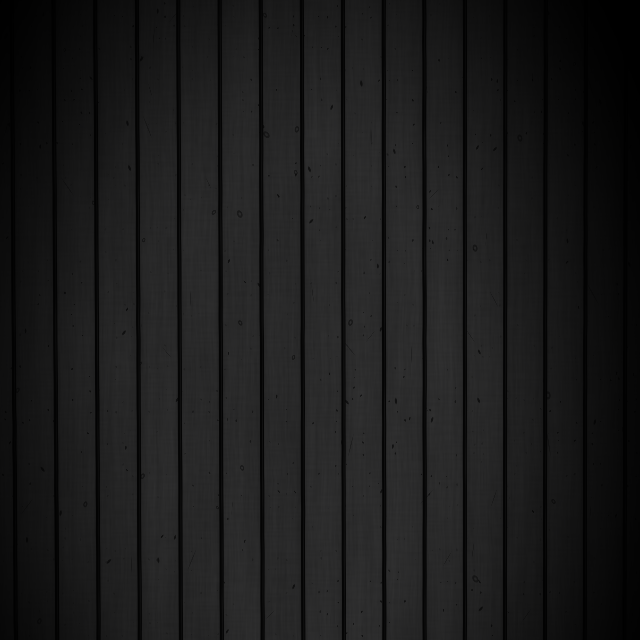
Write a three.js fragment shader that draws this texture.

```glsl
// Dark painted vertical tongue-and-groove boards with worn grain and a vignette.
#define GROOVES 16.0
#define FIRST_GROOVE 0.0247
#define PITCH 0.0634
#define LEAN 0.0065
#define BOW 0.0055
#define GROOVE_HALF 0.0031
#define PAINT vec3(0.166, 0.166, 0.167)
#define GRAIN_AMOUNT 0.22
#define WEAR_AMOUNT 0.65
#define LIGHT_CENTER vec2(0.47, 0.38)
#define LIGHT_RADII vec2(0.59, 0.95)

varying vec2 vUv;

float hash(vec2 p) {
  vec3 q = fract(p.xyx * vec3(0.1031, 0.1030, 0.0973));
  q += dot(q, q.yzx + 33.33);
  return fract((q.x + q.y) * q.z);
}

float noise(vec2 p) {
  vec2 i = floor(p), f = fract(p);
  f = f * f * (3.0 - 2.0 * f);
  return mix(mix(hash(i), hash(i + vec2(1.0, 0.0)), f.x),
             mix(hash(i + vec2(0.0, 1.0)), hash(i + vec2(1.0, 1.0)), f.x), f.y);
}

// One randomly tilted mark per chosen cell; hollow marks become small rings.
float marks(vec2 p, vec2 grid, float density, vec2 size, float hollow, float seed) {
  vec2 cell = floor(p * grid);
  vec2 id = cell + seed;
  vec2 center = (cell + 0.3 + 0.4 * vec2(hash(id + 3.1), hash(id + 7.7))) / grid;
  float tilt = (hash(id + 11.3) - 0.5) * 1.5;
  float c = cos(tilt), s = sin(tilt);
  vec2 q = mat2(c, s, -s, c) * (p - center);
  float r = length(q / (size * mix(0.5, 1.2, hash(id + 19.9))));
  float solid = 1.0 - smoothstep(0.5, 1.2, r);
  float ring = 1.0 - smoothstep(0.15, 0.5, abs(r - 0.8));
  return step(hash(id), density) * mix(solid, ring, hollow);
}

// Fine streaks along the boards, crossed by faint brush lines.
float grain(vec2 p, float board) {
  vec2 q = p + vec2(board * 3.17, board * 1.73);
  q.x += 0.0012 * sin(q.y * 17.0) + 0.0006 * sin(q.y * 43.0 + board);
  float streaks = noise(q * vec2(420.0, 14.0)) + 0.7 * noise(q * vec2(180.0, 5.0));
  float fibres = noise(q * vec2(500.0, 70.0));
  float brush = noise(q * vec2(40.0, 330.0));
  float blotches = noise(q * vec2(28.0, 9.0));
  return 0.4 * streaks + 0.3 * fibres + 0.25 * brush + 0.4 * blotches - 0.82;
}

void main() {
  vec2 p = vUv;

  // Groove spacing narrows slightly to the right and the lines lean a little
  float along = clamp((p.x - FIRST_GROOVE) / (PITCH * (GROOVES - 1.0)), 0.0, 1.0);
  float start = FIRST_GROOVE - LEAN * p.y;
  float spacing = PITCH + 0.0006 * p.y;
  float u = (p.x - start - BOW * 4.0 * along * (1.0 - along)) / spacing;
  float board = floor(u);
  float groove = floor(u + 0.5);
  float d = (u - groove) * spacing;
  d += 0.0005 * (noise(vec2(groove * 5.3, p.y * 30.0)) - 0.5);

  // Painted board with tone and grain variation
  float tone = 1.0 + 0.09 * (hash(vec2(board + 4.0, 2.0)) - 0.5);
  tone += GRAIN_AMOUNT * grain(p, board);

  // Pits, dents, cracks and small ringed knots, gathered in worn patches
  float patchy = smoothstep(0.25, 0.75, noise(p * vec2(9.0, 6.0) + 5.0));
  float pits = marks(p, vec2(75.0, 60.0), 0.2, vec2(0.0013, 0.0020), 0.0, 1.0);
  float dents = marks(p, vec2(38.0, 28.0), 0.08, vec2(0.0018, 0.0045), 0.0, 31.0);
  float cracks = marks(p, vec2(32.0, 12.0), 0.1, vec2(0.0009, 0.016), 0.0, 57.0);
  float rings = marks(p, vec2(25.0, 17.0), 0.06, vec2(0.0032, 0.0048), 1.0, 83.0);
  float wear = pits * mix(0.25, 0.9, patchy) + dents * 0.9 + cracks * 0.4 + rings * 0.6;
  tone *= 1.0 - WEAR_AMOUNT * min(wear, 1.0);

  // Groove: dark seam, faint rounded bead and shadowed lips
  float lip = abs(d);
  float cut = 1.0 - smoothstep(GROOVE_HALF - 0.0008, GROOVE_HALF + 0.0010, lip);
  float bead = 1.0 - smoothstep(0.0003, 0.0016, abs(d - 0.0008));
  float beadWear = 0.10 + 0.22 * noise(vec2(groove * 9.1, p.y * 22.0));
  tone *= 1.0 - 0.22 * exp(-lip / 0.004);
  tone = mix(tone, 0.10 + bead * beadWear, cut);

  // Light pools below the middle and falls off toward the upper corners
  float falloff = length((p - LIGHT_CENTER) / LIGHT_RADII);
  float light = 1.0 - smoothstep(0.35, 1.07, falloff);

  gl_FragColor = vec4(PAINT * max(tone, 0.0) * light, 1.0);
}
```
